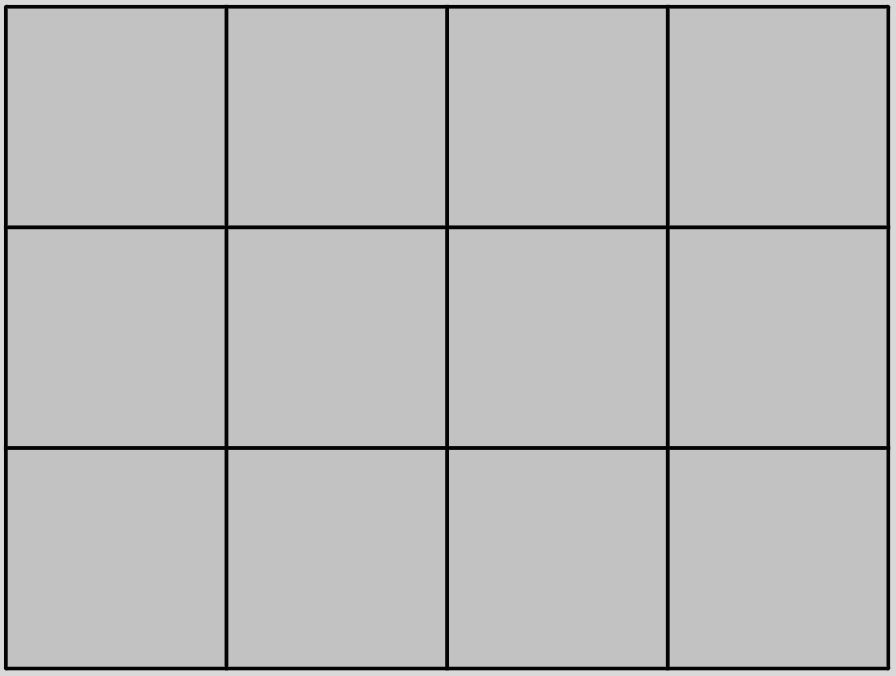
This pattern is drawn by a Shadertoy shader. Its source:

```glsl
// Four by three grid of plain grey squares ruled in black, with a pale margin.

float roundedBox(vec2 p, vec2 halfSize, float radius) {
    vec2 q = abs(p) - halfSize + radius;
    return length(max(q, 0.0)) + min(max(q.x, q.y), 0.0) - radius;
}

// Antialiased coverage of a signed distance
float coverage(float dist, float pixel) {
    return clamp(0.5 - dist / pixel, 0.0, 1.0);
}

void mainImage(out vec4 fragColor, in vec2 fragCoord) {
    // One unit is one square, starting at the lower left line crossing
    float pitch = 0.3264;
    vec2 p = (fragCoord / iResolution.y - vec2(0.0086, 0.0109)) / pitch;
    float pixel = 1.0 / (iResolution.y * pitch);
    float halfLine = 0.0086;
    vec2 gridSize = vec2(4.0, 3.0);

    // Ruled lines on every whole unit
    vec2 toLine = abs(p - round(p));
    float ruled = coverage(min(toLine.x, toLine.y) - halfLine, pixel);
    vec3 panel = mix(vec3(0.76), vec3(0.01), ruled);

    // Outer frame with slightly softened corners
    float frame = roundedBox(p - 0.5 * gridSize, 0.5 * gridSize + halfLine, 0.012);
    vec3 margin = vec3(0.85);
    fragColor = vec4(mix(margin, panel, coverage(frame, pixel)), 1.0);
}
```
